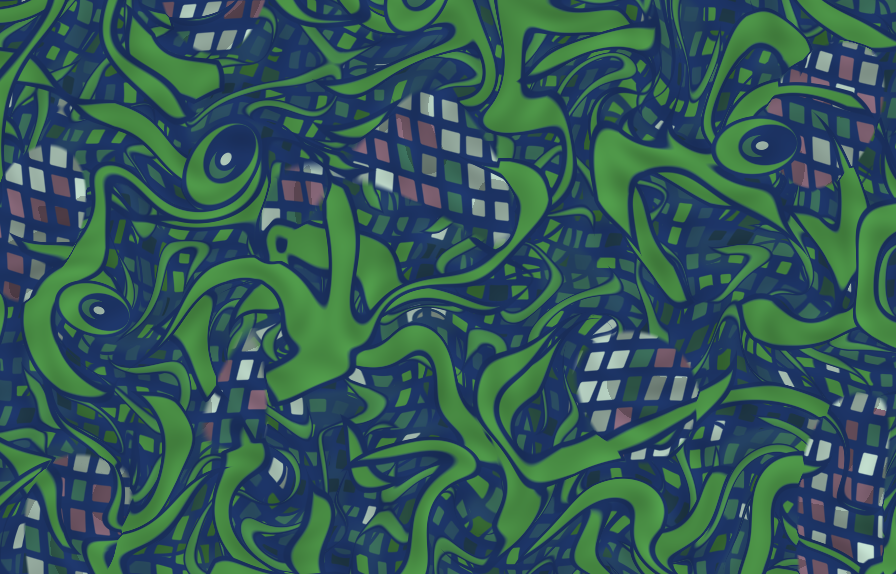
Write a WebGL 1 fragment shader that draws this pattern.

```glsl
precision highp float;
// Curling green ribbons and ringed eyes over a navy mosaic of small fragments.
// Ribbons are tapered zero contours of layered sine waves, bent by cellular
// vortices; pale window grids open in a few patches between them.
uniform vec2 u_resolution;

#define SWIRL_CELL 0.30
#define TWIST 1.6
#define RIBBON_WIDTH 0.0185
#define RIM 0.009
#define SOFT 0.0016
#define PATCH_LEVEL 1.0
#define EYE_CHANCE 0.24

const vec3 NAVY = vec3(0.11, 0.20, 0.39);
const vec3 SLATE = vec3(0.16, 0.29, 0.37);
const vec3 TEAL = vec3(0.22, 0.41, 0.34);
const vec3 GREEN = vec3(0.29, 0.56, 0.27);
const vec3 PALE = vec3(0.63, 0.72, 0.67);
const vec3 MAUVE = vec3(0.47, 0.36, 0.42);

float edge(float d) { return 1.0 - smoothstep(-SOFT, SOFT, d); }

vec2 hash2(vec2 p) {
  vec2 s = vec2(dot(p, vec2(127.1, 311.7)), dot(p, vec2(269.5, 183.3)));
  return fract(sin(s) * 43758.55);
}

mat2 turn(float a) { return mat2(cos(a), sin(a), -sin(a), cos(a)); }

// Random field of unit variance: value in x, gradient in yz.
vec3 waves(vec2 p, float k, float seed) {
  vec3 sum = vec3(0.0);
  for (int i = 0; i < 7; i++) {
    vec2 r = hash2(vec2(float(i), seed));
    float a = seed * 1.7 + float(i) * 2.4;
    vec2 dir = k * (0.6 + 0.8 * r.x) * vec2(cos(a), sin(a));
    float t = dot(dir, p) + 6.283 * r.y;
    sum += vec3(sin(t), cos(t) * dir);
  }
  return sum * 0.5345;
}

// Signed distance to a sheared box in each cell of a staggered grid.
float tile(vec2 p, vec2 size, float fill, float vary, float stagger, out vec2 pick) {
  p.x += stagger * size.x * hash2(vec2(floor(p.y / size.y), 1.0)).x;
  vec2 cell = floor(p / size);
  pick = hash2(cell);
  vec2 q = (fract(p / size) - 0.5) * size;
  q.x += 0.3 * (pick.x - 0.5) * q.y;
  float r = 0.003;
  q = abs(q) - size * (fill + vary * hash2(cell + 7.3)) + r;
  return length(max(q, 0.0)) + min(max(q.x, q.y), 0.0) - r;
}

// Tapered band with a navy rim, a shaded side and a thin teal edge.
void ribbon(inout vec3 col, vec2 p, float k, float width, float thin, float seed, vec3 tint) {
  vec3 f = waves(p, k, seed);
  float d = f.x * inversesqrt(dot(f.yz, f.yz) + 0.06 * k * k);
  float w = width * (0.55 + 0.9 * waves(p, k * 0.75, seed + 5.0).x);
  w = min(w, 1.4 * width) - thin;
  float body = abs(d) - w;
  col = mix(col, NAVY * 0.92, edge(body - min(RIM, width * 0.5)));
  col = mix(col, TEAL, edge(body));
  float light = 0.96 + 0.08 * smoothstep(-width, width, d);
  col = mix(col, tint * light, edge(body + 0.002));
}

void main() {
  vec2 p = gl_FragCoord.xy / u_resolution.y;

  // Vortices bend the plane; the nearest chosen one also carries an eye.
  vec2 bent = p;
  vec2 eye = vec2(9.0);
  vec2 home = floor(p / SWIRL_CELL);
  for (int y = -1; y <= 1; y++) {
    for (int x = -1; x <= 1; x++) {
      vec2 cell = home + vec2(float(x), float(y));
      vec2 r = hash2(cell + 3.7);
      vec2 d = p - (cell + 0.2 + 0.6 * r) * SWIRL_CELL;
      float a = TWIST * sign(r.x - 0.5) * exp(-dot(d, d) / 0.009);
      bent += turn(a) * d - d;
      vec2 q = turn(r.y * 6.283) * d * vec2(1.0, 1.5) * (0.95 + 0.6 * r.x);
      if (hash2(cell + 11.0).x < EYE_CHANCE && dot(q, q) < dot(eye, eye)) eye = q;
    }
  }

  // Navy ground and small fragments, cut by curved lines.
  vec2 pick;
  vec3 col = mix(NAVY, SLATE, 0.55 * smoothstep(0.2, 1.4, waves(bent, 36.0, 2.0).x));
  vec2 rough = mix(p, bent, 0.45) + 0.007 * sin(p.yx * 37.0 + vec2(0.0, 2.0));
  rough = turn(0.2) * rough;
  float d = tile(rough, vec2(0.036, 0.042), 0.20, 0.24, 1.0, pick);
  vec3 cut = waves(bent, 46.0, 4.0);
  d = max(d, 0.0035 - abs(cut.x) * inversesqrt(dot(cut.yz, cut.yz) + 120.0));
  vec3 chip = mix(SLATE, TEAL, step(0.34, pick.y));
  chip = mix(chip, GREEN * 0.95, step(0.68, pick.y));
  chip = mix(chip, PALE, step(0.955, pick.y));
  chip = mix(chip, chip * 0.72, step(cut.x, 0.0) * step(pick.x, 0.6));
  col = mix(col, chip, edge(d));
  ribbon(col, bent, 40.0, 0.0072, 0.0, 8.0, mix(TEAL, GREEN, 0.75));

  // Window grids in patches, their panes split by a few lines.
  float open = smoothstep(PATCH_LEVEL, PATCH_LEVEL + 0.15, waves(p, 13.0, 6.0).x);
  vec2 bowed = turn(0.12) * p + 0.022 * sin(p.yx * 9.0);
  d = tile(bowed, vec2(0.040, 0.052), 0.27, 0.14, 0.0, pick);
  float warm = step(0.64, pick.x + 0.15 * waves(p, 9.0, 3.0).x);
  vec3 pane = mix(PALE, MAUVE, warm) * (0.8 + 0.45 * pick.y);
  pane = mix(pane, TEAL, step(0.84, pick.y));
  pane *= 1.0 - 0.22 * step(0.5, cut.x);
  col = mix(col, mix(NAVY, pane, edge(d)), open);

  // Two crossing layers of large ribbons, thinner over the patches.
  float thin = 0.017 * open;
  ribbon(col, bent, 22.0, RIBBON_WIDTH, thin, 1.0, GREEN * 0.95);
  ribbon(col, bent + 0.4, 19.0, RIBBON_WIDTH * 1.1, thin, 9.0, GREEN);

  // Eyes: a crescent ring round a navy pool with a pale pupil.
  float radius = length(eye);
  float side = eye.x / max(radius, 0.001);
  float ring = abs(radius - 0.072) - 0.012 - 0.012 * side;
  col = mix(col, NAVY, edge(min(radius - 0.072, ring - RIM)));
  col = mix(col, TEAL, edge(ring));
  col = mix(col, GREEN, edge(ring + 0.002));
  col = mix(col, TEAL, edge(abs(radius - 0.032) - 0.009 * side));
  col = mix(col, PALE, edge(radius - 0.013));

  // Faint brushed unevenness.
  col *= 1.0 + 0.035 * waves(bent, 70.0, 12.0).x;
  gl_FragColor = vec4(clamp(col, 0.0, 1.0), 1.0);
}
```
